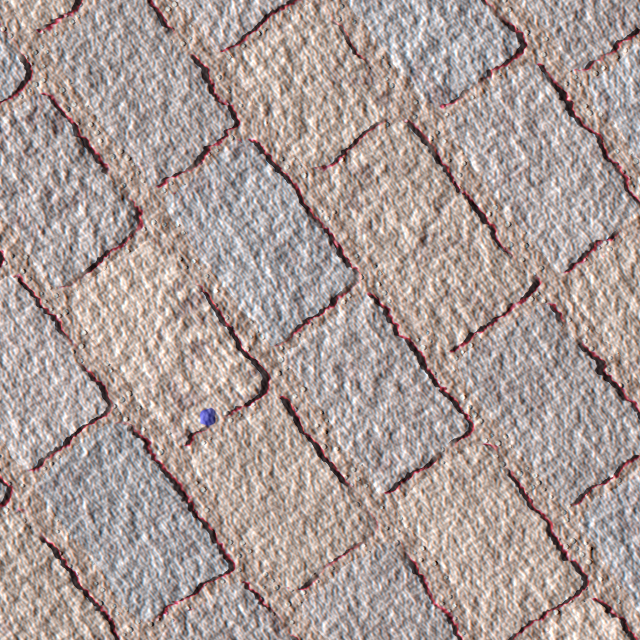
Give the GLSL for this texture, as a WebGL 1 fragment shader.

```glsl
precision highp float;
// Diagonal courses of worn stone setts with sandy joints, lit from the left.
uniform vec2 u_resolution;
const vec2 SETT = vec2(0.212, 0.302);     // column width, sett length
const vec2 JOINT = vec2(0.020, 0.011);    // half widths of the joints
const vec2 LIGHT = vec2(0.796, 0.606);    // shadow direction in paving axes
const vec3 NEUTRAL = vec3(0.71, 0.665, 0.655);
const vec3 COOL = vec3(0.665, 0.65, 0.66);
const vec3 WARM = vec3(0.755, 0.685, 0.64);
const vec3 MAUVE = vec3(0.54, 0.46, 0.47);
const vec3 SAND = vec3(0.68, 0.605, 0.57);
const vec3 SHADOW = vec3(0.16, 0.13, 0.135);
const vec3 CHIP = vec3(0.86, 0.84, 0.80);
const vec3 BLUE = vec3(0.36, 0.36, 0.70);

float hash(vec2 p) {
  return fract(sin(dot(p, vec2(127.1, 311.7))) * 4375.85);
}
float corner(vec2 cell, vec2 offset) {
  float angle = 6.2832 * hash(cell);
  return dot(vec2(cos(angle), sin(angle)), offset);
}
float gradientNoise(vec2 p) {
  vec2 i = floor(p), f = p - i, e = vec2(1.0, 0.0);
  vec2 w = f * f * f * (f * (f * 6.0 - 15.0) + 10.0);
  float low = mix(corner(i, f), corner(i + e, f - e), w.x);
  float high = mix(corner(i + e.yx, f - e.yx), corner(i + 1.0, f - 1.0), w.x);
  return mix(low, high, w.y);
}
vec2 warp(vec2 p) {
  return vec2(gradientNoise(p), gradientNoise(p + 31.0));
}
float inside(float d, float softness) {
  return 1.0 - smoothstep(-softness, softness, d);
}
// Stagger of the cross joints in each column
float columnPhase(float column) {
  if (column < -1.5) return 0.023;
  if (column < -0.5) return 0.13;
  if (column < 0.5) return 0.085;
  return column < 2.5 ? 0.272 : 0.055;
}
float crossJoint(float column, float row) {
  float shortSett = step(abs(column - 1.0) + abs(row - 1.0), 0.5);
  float jitter = 0.024 * (hash(vec2(column, row) + 7.0) - 0.5);
  return columnPhase(column) + row * SETT.y + jitter - 0.055 * shortSett;
}
// Signed distance to the nearest sett (x) and its column and row (yz)
vec3 settDistance(vec2 p) {
  p += 0.012 * warp(p * 5.0);
  p += 0.010 * warp(p * 21.0 + 9.0);
  float column = floor((p.x + 0.012) / SETT.x);
  float row = floor((p.y - columnPhase(column)) / SETT.y);
  if (p.y < crossJoint(column, row)) row -= 1.0;
  else if (p.y > crossJoint(column, row + 1.0)) row += 1.0;
  float top = crossJoint(column, row), bottom = crossJoint(column, row + 1.0);
  vec2 center = vec2((column + 0.5) * SETT.x - 0.012, 0.5 * (top + bottom));
  vec2 q = abs(p - center) - 0.5 * vec2(SETT.x, bottom - top) + JOINT + 0.018;
  float d = length(max(q, 0.0)) + min(max(q.x, q.y), 0.0) - 0.018;
  d += 0.006 * gradientNoise(p * 65.0) + 0.004 * gradientNoise(p * 140.0);
  return vec3(d, column, row);
}
// Light and dark sides of bumps, mostly fine grain
float relief(vec2 p, float roughness) {
  float sum = 0.0, frequency = 42.0, weight = 0.15 * roughness;
  for (int i = 0; i < 4; i++) {
    vec2 q = p * frequency * vec2(1.0, 0.75) + float(i) * 17.0;
    sum += weight * (gradientNoise(q) - gradientNoise(q + 0.45 * LIGHT));
    frequency *= 1.75;
    weight = mix(weight, 0.33, 0.6);
  }
  return sum;
}
// Loose chips: body mask (x) and shaded side mask (y)
vec2 chips(vec2 p, float density) {
  vec2 cell = floor(p), local = fract(p) - 0.5;
  local -= 0.3 * (vec2(hash(cell + 3.0), hash(cell + 19.0)) - 0.5);
  float radius = 0.14 + 0.15 * hash(cell + 41.0);
  vec2 d = vec2(length(local), length(local - 0.2 * LIGHT)) - radius;
  return step(hash(cell), density) * vec2(inside(d.x, 0.08), inside(d.y, 0.08));
}
vec3 stoneColor(vec2 id) {
  float warmth = cos(1.2566 * (2.0 * mod(id.x + 2.0 * id.y, 5.0) - 1.5));
  vec3 tint = mix(NEUTRAL, warmth > 0.0 ? WARM : COOL, abs(warmth));
  return tint * (0.95 + 0.1 * hash(id + 23.0));
}
// Stone faces: tint, mottling and flaked patches
vec3 stoneFace(vec2 p, vec2 id, float roughness) {
  vec2 folded = (p + 0.012 * warp(p * 40.0)) * vec2(30.0, 42.0);
  float flakes = gradientNoise(folded);
  float edge = flakes - gradientNoise(folded + 0.14 * LIGHT);
  float patches = smoothstep(-0.25, 0.25, gradientNoise(p * 9.0 + 70.0));
  float wear = patches * (0.3 + 0.7 * roughness);
  vec3 face = stoneColor(id) + 0.08 * gradientNoise(p * 13.0);
  return mix(face, MAUVE, 0.6 * wear * smoothstep(0.0, 0.25, flakes)) + 0.55 * wear * edge;
}
// Sandy joint filling with grit
vec3 sandyJoint(vec2 p) {
  vec2 grit = chips(p * 68.0, 0.35);
  vec3 sand = mix(SAND + 0.12 * gradientNoise(p * 45.0), SHADOW, 0.6 * grit.y);
  return mix(sand, CHIP, 0.8 * grit.x);
}
void main() {
  vec2 uv = gl_FragCoord.xy / u_resolution, flipped = vec2(uv.x, 1.0 - uv.y);
  float pixel = 1.0 / min(u_resolution.x, u_resolution.y);
  vec2 p = vec2(dot(flipped, vec2(0.796, -0.606)), dot(flipped, vec2(0.606, 0.796)));
  vec3 sett = settDistance(p);
  float stone = inside(sett.x, pixel), roughness = hash(sett.yz + 61.0);
  float reach = 0.0095 + 0.008 * gradientNoise(p * 16.0 + 5.0);
  float shifted = settDistance(p - LIGHT * reach).x;
  float slope = clamp((shifted - sett.x) / reach, -1.0, 1.0);
  vec3 face = stoneFace(p, sett.yz, roughness) + 0.11 * slope * exp(min(sett.x, 0.0) * 120.0);
  // Surface relief and cast shadows with slight colour fringes
  float bump = relief(p, 0.7 + 0.7 * roughness);
  float fringe = relief(p + 0.0015 * LIGHT, 0.7 + 0.7 * roughness);
  vec3 color = mix(sandyJoint(p), face, stone) + vec3(bump, mix(bump, fringe, 0.6), fringe);
  float broken = smoothstep(-0.38, -0.08, gradientNoise(p * 11.0 + 90.0));
  vec3 shade = 1.0 - smoothstep(vec3(-0.002), vec3(0.002), shifted + vec3(0.0015, -0.0005, 0.0));
  color = mix(color, SHADOW + 0.3 * bump, 0.95 * broken * shade * (1.0 - stone));
  // A single blue pebble
  vec2 toPebble = (uv - vec2(0.326, 0.349)) * vec2(1.0, 0.8);
  float pebble = length(toPebble) - 0.0125 - 0.006 * gradientNoise(uv * 90.0);
  color = mix(color, BLUE * (0.9 - 35.0 * toPebble.x) + 0.5 * bump, inside(pebble, pixel));
  gl_FragColor = vec4(clamp(color, 0.0, 1.0), 1.0);
}
```
